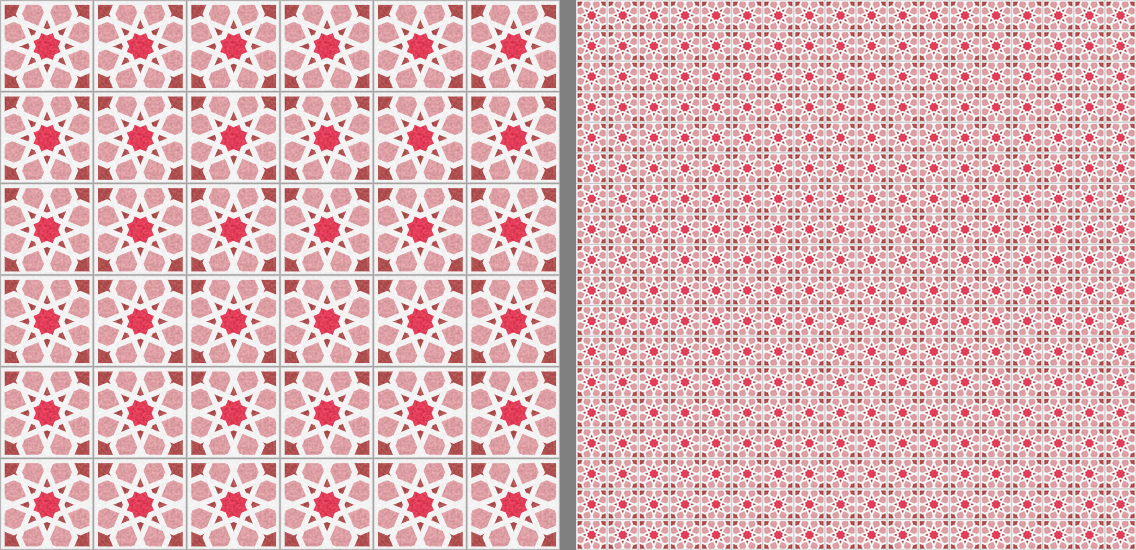
Left, the tile; right, the same tile 3 across and 3 down.
Give the GLSL for this pattern, as a Shadertoy shader.

```glsl
// Grid of cement tiles, each with an eight-fold rosette: star, kites, petals and corner stars.
// One wedge is folded eight ways; every shape is cut by a few straight lines and parted by
// white straps of even width. Grain is gradient noise that wraps on each tile.

const float TILES = 6.0;                        // repeats across and down
const float LINE_DIST = 0.142;                  // strap lines to rosette centre
const float CAP_DIST = 0.414;                   // outer petal straps to centre
const float STRAP = 0.031;                      // half width of a strap
const float FRAME = 0.454;                      // half size of the painted square
const vec2  MOTIF_SHIFT = vec2(0.004, -0.007);  // print offset on the tile
const float GROUT = 0.007;                      // half width of the joint
const float BEVEL = 0.022;                      // reach of the shade beside the joint
const float GRAIN_CELLS = 40.0;                 // grain cells per tile

const vec3 GLAZE = vec3(0.955, 0.953, 0.953);
const vec3 PETAL = vec3(0.865, 0.620, 0.642);
const vec3 DARK  = vec3(0.690, 0.315, 0.315);
const vec3 RED   = vec3(0.885, 0.240, 0.345);
const vec3 JOINT = vec3(0.640, 0.630, 0.630);

const vec2 DIR22 = vec2(0.92388, 0.38268);      // unit vector at 22.5 degrees
const vec2 DIR67 = vec2(0.38268, 0.92388);      // unit vector at 67.5 degrees

vec2 gradientAt(vec2 cell, float period) {
    vec3 h = fract(mod(cell, period).xyx * vec3(0.1031, 0.1030, 0.0973));
    h += dot(h, h.yzx + 33.33);
    float angle = 6.28318 * fract((h.x + h.y) * h.z);
    return vec2(cos(angle), sin(angle));
}

// Gradient noise that repeats after a whole number of cells
float wrapNoise(vec2 p, float period) {
    vec2 i = floor(p), f = p - i;
    vec2 u = f * f * f * (f * (f * 6.0 - 15.0) + 10.0);
    vec2 e = vec2(1.0, 0.0);
    float a = dot(gradientAt(i, period), f);
    float b = dot(gradientAt(i + e.xy, period), f - e.xy);
    float c = dot(gradientAt(i + e.yx, period), f - e.yx);
    float d = dot(gradientAt(i + e.xx, period), f - e.xx);
    return mix(mix(a, b, u.x), mix(c, d, u.x), u.y);
}

// Folds the plane into the wedge from 0 to 22.5 degrees
vec2 foldEight(vec2 p) {
    p = abs(p);
    if (p.y > p.x) p = p.yx;
    vec2 normal = vec2(-DIR22.y, DIR22.x);
    return p - 2.0 * max(dot(p, normal), 0.0) * normal;
}

float cover(float dist, float px) {
    return 1.0 - smoothstep(-0.6 * px, 0.6 * px, dist);
}

void mainImage(out vec4 fragColor, in vec2 fragCoord) {
    vec2 tile = fract(fragCoord / iResolution.xy * TILES);
    float px = TILES / min(iResolution.x, iResolution.y);
    vec2 p = tile - 0.5 - MOTIF_SHIFT;
    vec2 q = foldEight(p);

    // Heights over the strap lines that cross the wedge
    float inner = dot(q, vec2(DIR22.x, -DIR22.y));
    float upper = dot(q, DIR67);
    float side  = dot(q, vec2(DIR67.x, -DIR67.y));
    float lo = LINE_DIST - STRAP, hi = LINE_DIST + STRAP;

    // Signed distances of the painted shapes
    float frame = max(abs(p.x), abs(p.y)) - FRAME;
    float star  = inner - lo;
    float kite  = max(hi - inner, upper - lo);
    float petal = max(max(hi - upper, side - lo), inner - CAP_DIST + STRAP);
    float corner = min(hi - side, CAP_DIST + STRAP - inner);
    corner = max(corner, 0.2 - min(abs(p.x), abs(p.y)));

    // Paint on glaze
    vec3 color = GLAZE;
    color = mix(color, PETAL, cover(max(petal, frame), px));
    color = mix(color, DARK, cover(min(kite, max(corner, frame)), px));
    color = mix(color, RED, cover(star, px));

    // Speckle, stronger on pigment than on glaze
    float grain = wrapNoise(tile * GRAIN_CELLS, GRAIN_CELLS)
                + 0.5 * wrapNoise(tile * GRAIN_CELLS * 0.5 + 0.37, GRAIN_CELLS * 0.5);
    float pigment = smoothstep(0.0, 0.3, color.r - color.g);
    color += grain * mix(0.035, 0.11, pigment);

    // Joint with a soft shaded bevel
    vec2 toEdge = min(tile, 1.0 - tile);
    float edge = min(toEdge.x, toEdge.y);
    color *= 1.0 - 0.10 * (1.0 - smoothstep(GROUT, BEVEL, edge));
    color = mix(color, JOINT, cover(edge - GROUT, px));

    fragColor = vec4(clamp(color, 0.0, 1.0), 1.0);
}
```
